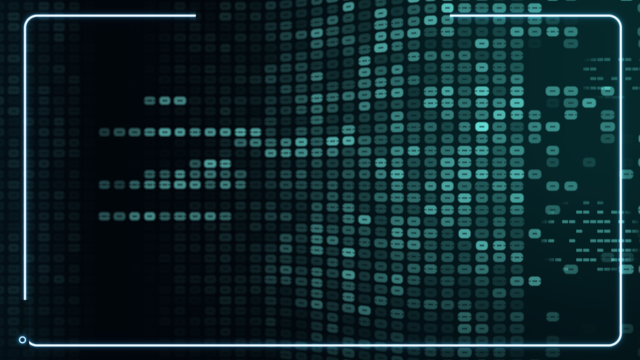
A WebGL 1 fragment shader for this background:

```glsl
precision highp float;
uniform vec2 u_resolution;

// Lengths are in canvas heights; the canvas spans 16/9 by 1.
const float ASPECT = 1.7778;
const vec2 GRID_ORIGIN = vec2(0.752, 0.516);
const float COLUMN_PITCH = 0.042;
const float COLUMN_SPREAD = 0.00024;
const vec2 FRAME_MIN = vec2(0.0694, 0.0405);
const vec2 FRAME_MAX = vec2(1.7245, 0.9565);
const float FRAME_RADIUS = 0.034;
const float FRAME_HALF_WIDTH = 0.0030;
const vec2 TOP_GAP = vec2(0.544, 1.25);
const vec2 CORNER_GAP = vec2(0.081, 0.167);
const vec2 DOT_CENTER = vec2(0.0625, 0.056);
const vec3 NAVY = vec3(0.004, 0.022, 0.045);
const vec3 TEAL = vec3(0.020, 0.155, 0.165);
const vec3 GLYPH_COLOR = vec3(0.35, 0.68, 0.64);
const vec3 FRAME_CORE = vec3(0.96, 0.99, 1.0);
const vec3 FRAME_GLOW = vec3(0.16, 0.52, 0.74);

float hash(vec2 p) {
  return fract(sin(dot(p, vec2(127.1, 311.7))) * 43758.55);
}

float noise(vec2 p) {
  vec2 i = floor(p), f = fract(p);
  f = f * f * (3.0 - 2.0 * f);
  return mix(mix(hash(i), hash(i + vec2(1, 0)), f.x),
             mix(hash(i + vec2(0, 1)), hash(i + 1.0), f.x), f.y);
}

float roundBox(vec2 p, vec2 halfSize, float radius) {
  vec2 q = abs(p) - halfSize + radius;
  return length(max(q, 0.0)) + min(max(q.x, q.y), 0.0) - radius;
}

float fill(float d, float blur) {
  return 1.0 - smoothstep(-blur, blur, d);
}

// One horizontal run of lit cells.
float streak(vec2 cell, float row, float first, float last) {
  return step(abs(cell.y - row), 0.1) * step(first, cell.x) * step(cell.x, last);
}

// Brightness of a cell from its column and row.
float cellLevel(vec2 cell) {
  float k = cell.x, r = cell.y, v = hash(cell + 7.3);
  float clump = noise(cell * vec2(0.35, 0.22) + 4.0);
  float column = mix(0.65, 1.0, hash(vec2(k, 91.0)));

  float body = smoothstep(-2.0, 6.0, k) * step(k, 15.5);
  float level = body * column * (0.16 + 0.5 * v * v + 0.45 * clump * v);
  level += body * 0.16 * exp(-r * r / 30.0);

  float farLeft = 1.0 - smoothstep(-13.5, -11.5, k);
  float inner = smoothstep(-10.0, -1.0, k) * (1.0 - smoothstep(0.0, 6.0, k));
  level += (0.13 * farLeft + 0.19 * inner) * (0.3 + v) * column;

  float runs = streak(cell, 7.0, -8.0, -6.0) + streak(cell, 4.0, -11.0, -1.0)
    + streak(cell, 3.0, -2.0, 5.0) + streak(cell, 2.0, 0.0, 4.0)
    + streak(cell, 1.0, -5.0, -3.0) + streak(cell, 0.0, -8.0, -2.0)
    + streak(cell, -1.0, -11.0, -2.0) + streak(cell, -4.0, -11.0, -3.0);
  level = max(level, runs * (0.42 + 0.5 * v) * mix(0.6, 1.0, smoothstep(-11.0, -7.0, k)));

  float band = max(step(abs(r - 2.5), 3.6), step(11.5, r)) * step(k, 18.5);
  float sparse = step(15.5, k) * smoothstep(0.76, 0.95, v + 0.4 * band);
  return level + sparse * mix(0.35, 0.7, hash(cell + 31.0));
}

// Soft abstract ring, with a slit or a pinched waist.
float glyph(vec2 q, vec2 size, float kind, float blur) {
  float outer = fill(roundBox(q, size, size.y * 0.8), blur);
  float slit = fill(roundBox(q, size * vec2(0.34, 0.16), 0.001), blur);
  float waist = fill(roundBox(vec2(abs(q.x) - size.x, q.y), size * vec2(0.3, 0.12), 0.001), blur);
  return outer * (1.0 - 0.65 * slit) * (1.0 - 0.6 * step(0.55, kind) * waist);
}

// Small dashes in loose patches at the right.
float dashes(vec2 p) {
  vec2 pitch = vec2(0.0195, 0.0265);
  vec2 id = floor(p / pitch);
  vec2 q = (fract(p / pitch) - 0.5) * pitch;
  float patchMask = max(fill(length((p - vec2(1.64, 0.34)) / vec2(0.13, 0.10)) - 1.0, 0.2),
                        0.6 * fill(length((p - vec2(1.71, 0.79)) / vec2(0.10, 0.06)) - 1.0, 0.2));
  return fill(roundBox(q, vec2(0.0085, 0.0042), 0.003), 0.003) * patchMask * step(0.45, hash(id));
}

void main() {
  vec2 p = gl_FragCoord.xy / u_resolution * vec2(ASPECT, 1.0);
  float aa = 1.0 / u_resolution.y;

  // Backdrop
  float right = smoothstep(0.45, 1.7, p.x);
  vec3 color = mix(NAVY, TEAL, right * mix(0.45, 1.0, smoothstep(0.0, 0.6, p.y)));
  color += vec3(0.008, 0.035, 0.04) * (1.0 - smoothstep(0.0, 0.28, p.x));

  // Columns widen to the right, and the rows spread with them.
  float d = p.x - GRID_ORIGIN.x;
  float pitch = sqrt(COLUMN_PITCH * COLUMN_PITCH + 4.0 * COLUMN_SPREAD * max(d, 0.0));
  float u = d < 0.0 ? d / COLUMN_PITCH : (pitch - COLUMN_PITCH) / (2.0 * COLUMN_SPREAD);
  float rowPitch = mix(0.0292, 0.033, smoothstep(0.7, 1.25, p.x));
  vec2 grid = vec2(u, (p.y - GRID_ORIGIN.y) / rowPitch) + 0.5;
  vec2 cell = floor(grid);
  vec2 q = (fract(grid) - 0.5) * vec2(pitch, rowPitch);
  float kind = hash(cell + 17.0);
  vec2 size = vec2(pitch * mix(0.34, 0.41, hash(cell + 3.0)), rowPitch * 0.39);
  float blur = mix(0.0048, 0.0032, smoothstep(0.5, 1.3, p.x));
  float light = cellLevel(cell) * glyph(q, size, kind, blur);
  light += 0.55 * dashes(p);
  color += GLYPH_COLOR * light * mix(0.45, 1.0, smoothstep(0.0, 0.28, p.y));

  // Open frame with a blue halo
  vec2 center = 0.5 * (FRAME_MIN + FRAME_MAX);
  float edge = abs(roundBox(p - center, 0.5 * (FRAME_MAX - FRAME_MIN), FRAME_RADIUS));
  float topGap = smoothstep(-aa, aa, p.x - TOP_GAP.x) * smoothstep(-aa, aa, TOP_GAP.y - p.x) * step(0.5, p.y);
  float cornerGap = smoothstep(-aa, aa, CORNER_GAP.x - p.x) * smoothstep(-aa, aa, CORNER_GAP.y - p.y);
  float shown = (1.0 - topGap) * (1.0 - cornerGap);
  color += FRAME_GLOW * exp(-edge / 0.0045) * shown;
  color = mix(color, FRAME_CORE, fill(edge - FRAME_HALF_WIDTH, aa) * shown);

  // Small ring in the corner gap
  float ring = abs(length(p - DOT_CENTER) - 0.008);
  color += FRAME_GLOW * exp(-ring / 0.004);
  color = mix(color, FRAME_CORE, fill(ring - 0.0014, aa));

  gl_FragColor = vec4(min(color, 1.0), 1.0);
}
```
